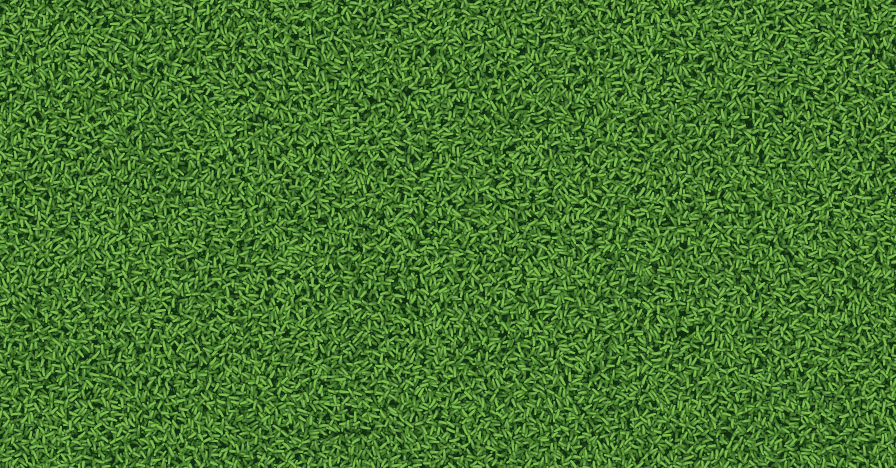
Give the GLSL for this texture, as a Shadertoy shader.

```glsl
// Dense lawn seen from above: layers of short, randomly turned grass blades.
#define LAYERS 6
#define CELL 0.0170          // blade spacing, in canvas heights
#define HALF_LENGTH 0.0092   // half the length of a blade
#define RADIUS 0.0029        // half the width of a blade
#define BEND 14.0            // curvature of the blades
#define SHADOW 0.45          // darkening around each blade
#define TONE_SPREAD 0.42     // brightness variation between blades
#define TIP_LIGHT 0.22       // brightening from root to tip
#define PATCH_SCALE 7.0      // frequency of broad tone patches
#define PATCH_DEPTH 0.10     // strength of broad tone patches

vec4 hash4(vec3 p) {
    vec4 q = fract(p.xyzx * vec4(0.1031, 0.1030, 0.0973, 0.1099));
    q += dot(q, q.wzxy + 33.33);
    return fract((q.xxyz + q.yzzw) * q.zywx);
}

vec2 gradient(vec2 cell) {
    float angle = 6.2832 * hash4(vec3(cell, 71.0)).x;
    return vec2(cos(angle), sin(angle));
}

float gradientNoise(vec2 p) {
    vec2 i = floor(p), f = fract(p);
    vec2 u = f * f * f * (f * (f * 6.0 - 15.0) + 10.0);
    float a = dot(gradient(i), f);
    float b = dot(gradient(i + vec2(1, 0)), f - vec2(1, 0));
    float c = dot(gradient(i + vec2(0, 1)), f - vec2(0, 1));
    float d = dot(gradient(i + vec2(1, 1)), f - vec2(1, 1));
    return mix(mix(a, b, u.x), mix(c, d, u.x), u.y);
}

mat2 rotation(float angle) {
    float c = cos(angle), s = sin(angle);
    return mat2(c, -s, s, c);
}

// Tone 0..1 to colour, from deep shade to sunlit blade
vec3 grassColor(float tone) {
    vec3 color = vec3(0.07, 0.18, 0.07);
    color = mix(color, vec3(0.16, 0.32, 0.11), smoothstep(0.03, 0.14, tone));
    color = mix(color, vec3(0.27, 0.46, 0.18), smoothstep(0.14, 0.32, tone));
    color = mix(color, vec3(0.35, 0.56, 0.19), smoothstep(0.32, 0.54, tone));
    color = mix(color, vec3(0.47, 0.67, 0.34), smoothstep(0.54, 0.72, tone));
    return mix(color, vec3(0.51, 0.75, 0.29), smoothstep(0.72, 0.88, tone));
}

// Draws one layer of blades over the tone below it
float drawLayer(vec2 p, float layer, float tone, float pixel) {
    float height = layer / float(LAYERS - 1);
    float layerTone = mix(0.15, 0.87, pow(height, 1.5));
    vec2 grid = rotation(layer * 1.1 + 0.4) * p / CELL + layer * 17.37 + 200.0;
    vec2 home = floor(grid);

    for (int y = -1; y <= 1; y++)
    for (int x = -1; x <= 1; x++) {
        vec2 cell = home + vec2(x, y);
        vec4 seed = hash4(vec3(cell, layer + 3.0));
        vec4 look = hash4(vec3(cell, layer + 43.0));

        // Bent, tapered capsule in the frame of the blade
        vec2 q = rotation(6.2832 * seed.z) * (grid - cell - seed.xy) * CELL;
        q.y += (look.x - 0.5) * 2.0 * BEND * q.x * q.x;
        float halfLength = HALF_LENGTH * mix(0.65, 1.0, look.y);
        float along = clamp(q.x / halfLength, -1.0, 1.0);
        float radius = RADIUS * (0.95 - 0.25 * along);
        float dist = length(q - vec2(along * halfLength, 0.0)) - radius;

        // Soft shadow first, then the blade itself
        tone *= 1.0 - SHADOW * (1.0 - smoothstep(0.0, RADIUS * 1.5, dist));
        float bladeTone = layerTone + TONE_SPREAD * (seed.w - 0.5) + TIP_LIGHT * along;
        bladeTone *= 1.0 - 0.2 * smoothstep(-radius, 0.0, dist);
        float cover = clamp(0.5 - dist / pixel, 0.0, 1.0);
        tone = mix(tone, clamp(bladeTone, 0.0, 1.0), cover);
    }
    return tone;
}

void mainImage(out vec4 fragColor, in vec2 fragCoord) {
    vec2 p = fragCoord / iResolution.y;
    float pixel = 1.0 / iResolution.y;

    float tone = 0.02;
    for (int i = 0; i < LAYERS; i++) {
        tone = drawLayer(p, float(i), tone, pixel);
    }
    tone *= 1.0 + PATCH_DEPTH * gradientNoise(p * PATCH_SCALE);

    fragColor = vec4(grassColor(tone), 1.0);
}
```
